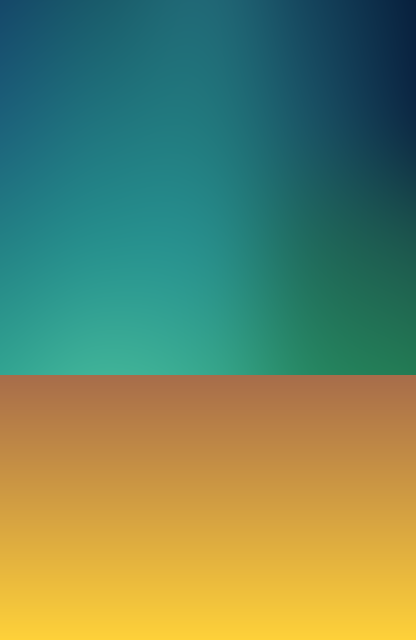
Write a Shadertoy shader that draws this background.

```glsl
// A teal evening sky, deep navy at the upper right and green at the lower right,
// above a flat ground fading from brown to gold. The sky is a mesh gradient:
// spline colour bands across the width, joined by a spline down the height.

const float HORIZON = 0.414;
const vec3 GROUND_FAR = vec3(0.655, 0.425, 0.290);
const vec3 GROUND_NEAR = vec3(0.995, 0.820, 0.225);

// Catmull-Rom curve running from b to c
vec3 spline(vec3 a, vec3 b, vec3 c, vec3 d, float t) {
    return b + 0.5 * t * (c - a + t * (2.0 * a - 5.0 * b + 4.0 * c - d
             + t * (3.0 * (b - c) + d - a)));
}

// Smooth run through five evenly spaced colours, x in 0..1
vec3 band(vec3 c0, vec3 c1, vec3 c2, vec3 c3, vec3 c4, float x) {
    float s = clamp(x, 0.0, 1.0) * 4.0;
    if (s < 1.0) return spline(2.0 * c0 - c1, c0, c1, c2, s);
    if (s < 2.0) return spline(c0, c1, c2, c3, s - 1.0);
    if (s < 3.0) return spline(c1, c2, c3, c4, s - 2.0);
    return spline(c2, c3, c4, 2.0 * c4 - c3, s - 3.0);
}

// Smooth run through four evenly spaced colours, y in 0..1
vec3 stack(vec3 top, vec3 upper, vec3 lower, vec3 base, float y) {
    float s = clamp(y, 0.0, 1.0) * 3.0;
    if (s < 1.0) return spline(2.0 * top - upper, top, upper, lower, s);
    if (s < 2.0) return spline(top, upper, lower, base, s - 1.0);
    return spline(upper, lower, base, 2.0 * base - lower, s - 2.0);
}

// Sky colour; depth is 0 at the top and 1 at the horizon
vec3 sky(float x, float depth) {
    vec3 top = band(vec3(0.08, 0.28, 0.41), vec3(0.10, 0.36, 0.42),
                    vec3(0.125, 0.405, 0.46), vec3(0.08, 0.265, 0.36),
                    vec3(0.03, 0.125, 0.24), x);
    vec3 upper = band(vec3(0.11, 0.385, 0.48), vec3(0.125, 0.46, 0.495),
                      vec3(0.13, 0.47, 0.49), vec3(0.10, 0.325, 0.39),
                      vec3(0.05, 0.165, 0.265), x);
    vec3 lower = band(vec3(0.14, 0.515, 0.525), vec3(0.155, 0.57, 0.555),
                      vec3(0.155, 0.555, 0.54), vec3(0.125, 0.42, 0.365),
                      vec3(0.11, 0.34, 0.30), x);
    vec3 base = band(vec3(0.195, 0.645, 0.57), vec3(0.25, 0.70, 0.595),
                     vec3(0.215, 0.655, 0.55), vec3(0.15, 0.53, 0.385),
                     vec3(0.135, 0.48, 0.325), x);
    return stack(top, upper, lower, base, depth);
}

vec3 ground(float nearness) {
    return mix(GROUND_FAR, GROUND_NEAR, clamp(nearness, 0.0, 1.0));
}

void mainImage(out vec4 fragColor, in vec2 fragCoord) {
    vec2 uv = fragCoord / iResolution.xy;
    float depth = (1.0 - uv.y) / (1.0 - HORIZON);
    float nearness = 1.0 - uv.y / HORIZON;

    // Horizon softened over one pixel
    float edge = 0.5 / iResolution.y;
    float skyMask = smoothstep(HORIZON - edge, HORIZON + edge, uv.y);

    vec3 color = mix(ground(nearness), sky(uv.x, depth), skyMask);
    fragColor = vec4(color, 1.0);
}
```
